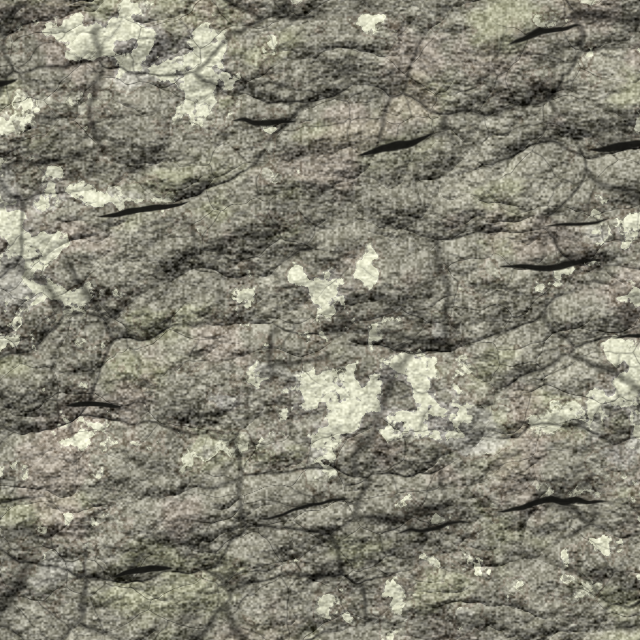
Write a Shadertoy shader that draws this texture.

```glsl
float hash(vec2 p) {
    return fract(sin(dot(p, vec2(127.1, 311.7))) * 43758.5453);
}

float noise(vec2 p) {
    vec2 i = floor(p), f = fract(p);
    f = f * f * (3.0 - 2.0 * f);
    return mix(mix(hash(i), hash(i + vec2(1, 0)), f.x),
               mix(hash(i + vec2(0, 1)), hash(i + vec2(1, 1)), f.x), f.y);
}

float fbm(vec2 p) {
    float sum = 0.0, amp = 0.5;
    for (int i = 0; i < 5; i++) {
        sum += amp * noise(p);
        p = mat2(1.6, 1.2, -1.2, 1.6) * p + 7.3;
        amp *= 0.5;
    }
    return sum;
}

// Bulging stones: x is the height, y the gap to the next stone
vec2 boulders(vec2 p) {
    vec2 cell = floor(p);
    float best = -9.0, second = -9.0;
    for (int y = -1; y <= 1; y++)
    for (int x = -1; x <= 1; x++) {
        vec2 id = cell + vec2(x, y);
        vec2 d = p - id - 0.1 - 0.8 * vec2(hash(id), hash(id + 41.0));
        float h = 0.5 * hash(id + 83.0) - dot(d, d);
        second = max(second, min(best, h));
        best = max(best, h);
    }
    return vec2(best, best - second);
}

// Rock relief: x is the height, y the distance from a crease
vec2 relief(vec2 p) {
    vec2 warp = vec2(fbm(p * 7.0), fbm(p * 7.0 + 19.0)) - 0.48;
    vec2 q = p + 0.1 * warp;
    q.y -= 0.12 * q.x;
    vec2 stone = boulders(q * vec2(5.5, 9.0));
    vec2 chip = boulders(q * vec2(13.0, 19.0) + 5.0);
    float rough = fbm(p * vec2(13.0, 18.0) + 3.0);
    float ridge = abs(noise(q * vec2(14.0, 22.0) + 2.0 * warp) - 0.5);
    float height = 0.036 * stone.x + 0.009 * chip.x + 0.04 * rough + 0.014 * ridge;
    return vec2(height, min(stone.y, 0.04 + 0.7 * chip.y));
}

// Tapered slits: x is the black core, y the soft shade above it
vec2 gashes(vec2 p) {
    vec2 size = vec2(0.25, 0.125), cell = floor(p / size), result = vec2(0);
    float bend = 0.02 * (noise(p * 14.0) - 0.5) + 0.006 * (noise(p * 50.0) - 0.5);
    for (int y = -1; y <= 1; y++)
    for (int x = -1; x <= 1; x++) {
        vec2 id = cell + vec2(x, y);
        vec2 d = p - (id + vec2(hash(id + 5.0), hash(id + 11.0))) * size;
        float tilt = mix(-0.05, 0.25, hash(id + 17.0));
        float len = mix(0.035, 0.095, hash(id + 23.0));
        float taper = max(1.0 - d.x * d.x / (len * len), 0.0);
        float off = d.y - tilt * d.x + bend;
        float width = 0.006 * taper * mix(0.4, 1.0, hash(id + 37.0));
        float present = step(hash(id + 31.0), 0.5) * smoothstep(0.0, 0.3, taper);
        float core = 1.0 - smoothstep(width - 0.002, width + 0.002, abs(off));
        float shade = smoothstep(-0.006, 0.002, off) * exp(-max(off, 0.0) * 70.0);
        result = max(result, present * vec2(core, shade * taper));
    }
    return result;
}

void mainImage(out vec4 fragColor, in vec2 fragCoord) {
    vec2 p = fragCoord / iResolution.y;

    // Light from above on the relief
    float e = 0.0016;
    vec2 rock = relief(p);
    vec2 slope = vec2(relief(p + vec2(e, 0)).x, relief(p + vec2(0, e)).x) - rock.x;
    vec3 normal = normalize(vec3(-slope / e, 1.0));
    float light = dot(normal, normalize(vec3(-0.25, 0.75, 0.8))) - 0.64;

    // Grainy stone with faint tints
    float grain = 0.3 * (noise(p * 300.0) - 0.5) + 0.16 * (noise(p * 170.0 + 9.0) - 0.5);
    float blotch = fbm(p * 14.0 + 50.0) - 0.48;
    vec3 color = vec3(0.505, 0.497, 0.446) * (1.0 + 0.4 * blotch);
    float green = smoothstep(0.54, 0.7, fbm(p * vec2(9.0, 14.0) + 70.0));
    float pink = smoothstep(0.56, 0.7, fbm(p * 11.0 + 90.0));
    color = mix(color, vec3(0.58, 0.585, 0.47), 0.5 * green);
    color = mix(color, vec3(0.6, 0.55, 0.51), 0.45 * pink);

    // Ragged pale lichen with lilac grey veils and brown rims
    float patches = fbm(p * vec2(3.6, 5.5) + 22.0);
    float ragged = fbm(p * 26.0 + 13.0) - 0.48;
    float crumbs = fbm(p * 75.0 + 4.0) - 0.48;
    float growth = patches + 0.75 * ragged + 0.25 * crumbs;
    float rim = smoothstep(0.48, 0.53, growth) * (1.0 - smoothstep(0.54, 0.57, growth));
    float veil = smoothstep(0.54, 0.61, patches + 0.3 * ragged);
    float lichen = smoothstep(0.57, 0.605, growth);
    float bare = fbm(p * vec2(9.0, 14.0) + 33.0) + 0.4 * crumbs;
    lichen *= 1.0 - 0.8 * smoothstep(0.51, 0.56, bare);
    color = mix(color, vec3(0.43, 0.39, 0.34), 0.5 * rim);
    color = mix(color, vec3(0.59, 0.58, 0.56), 0.65 * veil);
    color = mix(color, vec3(0.83, 0.83, 0.735), 0.95 * lichen);

    // Shading, creases and slits
    color *= 1.0 + mix(0.85, 0.45, lichen) * light;
    color += grain * mix(1.0, 0.6, lichen);
    float crease = 1.0 - smoothstep(0.0, 0.1, rock.y);
    color *= 1.0 - 0.4 * crease * smoothstep(0.3, 0.65, noise(p * 11.0 + 6.0));
    vec2 gash = gashes(p);
    color *= 1.0 - 0.35 * gash.y;
    color = mix(color, vec3(0.08, 0.08, 0.07), 0.92 * gash.x);
    fragColor = vec4(clamp(color, 0.0, 1.0), 1.0);
}
```
